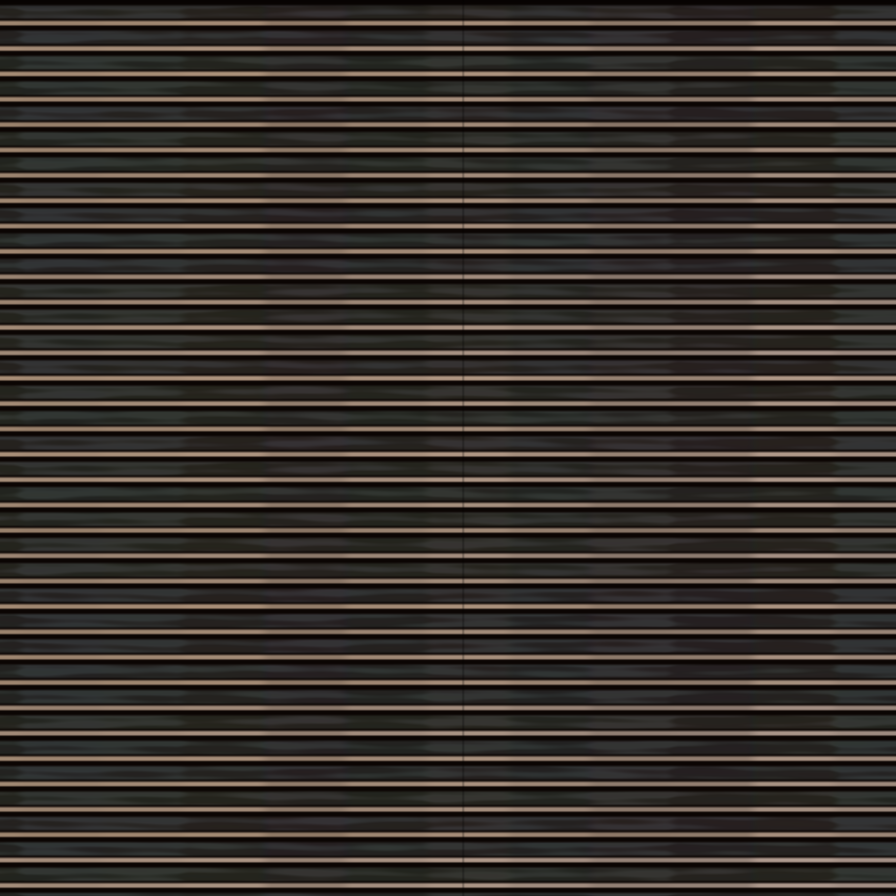
Write a Shadertoy shader that draws this texture.

```glsl
// Dark slatted panel: thin copper lines between charcoal bands with black gaps.
// Each row is a periodic profile in y; hashed columns and layered sines add
// tonal steps, grain and tint, and a narrow vertical seam crosses every row.

const float ROWS = 35.33;          // repeats down the canvas
const float FIRST_LINE = 0.92;     // first line below the top edge, in rows
const float COLUMNS = 11.0;        // tonal steps across the canvas
const float COLUMN_SHIFT = 0.65;
const float LINE_CORE = 0.03;      // half width of the bright core, in rows
const float EDGE_ABOVE = 0.165;    // falloff on the upper side of a line
const float EDGE_BELOW = 0.135;    // falloff on the lower side
const float BAND_START = 0.29;     // charcoal band, measured below a line
const float BAND_END = 0.82;
const float BAND_SOFT = 0.07;
const float SEAM_X = 0.517;
const float SEAM_WIDTH = 0.0012;

const vec3 GAP = vec3(0.045, 0.020, 0.012);
const vec3 CHARCOAL = vec3(0.142, 0.132, 0.122);
const vec3 SLATE = vec3(0.200, 0.202, 0.200);
const vec3 COPPER = vec3(0.61, 0.515, 0.43);
const vec3 ROSE = vec3(0.61, 0.54, 0.505);

float hash(vec2 p) {
    return fract(sin(dot(p, vec2(127.1, 311.7))) * 43758.545);
}

// Random value per column, with a short blend at each step.
float columnTone(float x, float seed) {
    float cell = floor(x);
    float blend = smoothstep(0.8, 1.0, fract(x));
    return mix(hash(vec2(cell, seed)), hash(vec2(cell + 1.0, seed)), blend);
}

// Long horizontal grain from layered sines, about -1 to 1.
float grain(float x, float y, float seed) {
    float drift = 6.2832 * seed;
    return 0.5 * sin(y * 15.0 + drift + 1.5 * sin(x * 8.0 + drift))
         + 0.3 * sin(x * 31.0 + drift * 3.0 + y * 4.0)
         + 0.2 * sin(x * 67.0 + drift * 5.0 - y * 7.0);
}

// Small shift between red, green and blue casts.
vec3 tint(float h) {
    return cos(6.2832 * (h + vec3(0.0, 0.33, 0.67)));
}

void mainImage(out vec4 fragColor, in vec2 fragCoord) {
    vec2 uv = fragCoord / iResolution.xy;
    float rowY = (1.0 - uv.y) * ROWS - FIRST_LINE;
    float below = fract(rowY);                 // distance below the last line
    float row = floor(rowY);
    float lineRow = floor(rowY + 0.5);
    float fromLine = rowY - lineRow;           // signed, positive below a line
    float pixel = ROWS / iResolution.y;

    // Tonal steps shared by all rows
    float columnX = uv.x * COLUMNS + COLUMN_SHIFT;
    float column = columnTone(columnX, 3.0);
    float glint = columnTone(columnX, 8.0);

    // Charcoal band, lighter above, with grain that differs per row
    float soft = max(BAND_SOFT, 0.5 * pixel);
    float band = smoothstep(BAND_START - soft, BAND_START + soft, below)
               * (1.0 - smoothstep(BAND_END - soft, BAND_END + soft, below));
    float streak = grain(uv.x, below, hash(vec2(row, 5.0)));
    float shade = 0.6 * (0.55 - below);
    float tone = 0.5 + 0.6 * (column - 0.5) + 0.45 * streak + shade;
    vec3 slat = mix(CHARCOAL, SLATE, smoothstep(0.2, 0.8, tone));
    slat += 0.006 * tint(hash(vec2(row, 1.0)) + 0.15 * streak);
    slat += 0.005 * tint(glint);
    vec3 color = mix(GAP, slat, band);

    // Copper line, warmer on the left and rosier on the right
    float edge = max(fromLine < 0.0 ? EDGE_ABOVE : EDGE_BELOW, LINE_CORE + pixel);
    float line = 1.0 - smoothstep(LINE_CORE, edge, abs(fromLine));
    float rosy = clamp(0.1 + 0.6 * uv.x + 0.5 * (hash(vec2(lineRow, 9.0)) - 0.5), 0.0, 1.0);
    vec3 metal = mix(COPPER, ROSE, rosy);
    metal *= 0.87 + 0.18 * glint + 0.1 * hash(vec2(lineRow, 4.0));
    color = mix(color, metal, line * step(-0.5, lineRow));

    // Vertical seam and darkened top border
    float seamSoft = 1.0 / iResolution.x;
    float seam = 1.0 - smoothstep(SEAM_WIDTH - seamSoft, SEAM_WIDTH + seamSoft, abs(uv.x - SEAM_X));
    color *= 1.0 - 0.25 * seam;
    color *= mix(0.6, 1.0, smoothstep(0.0, 0.012, 1.0 - uv.y));

    fragColor = vec4(color, 1.0);
}
```
